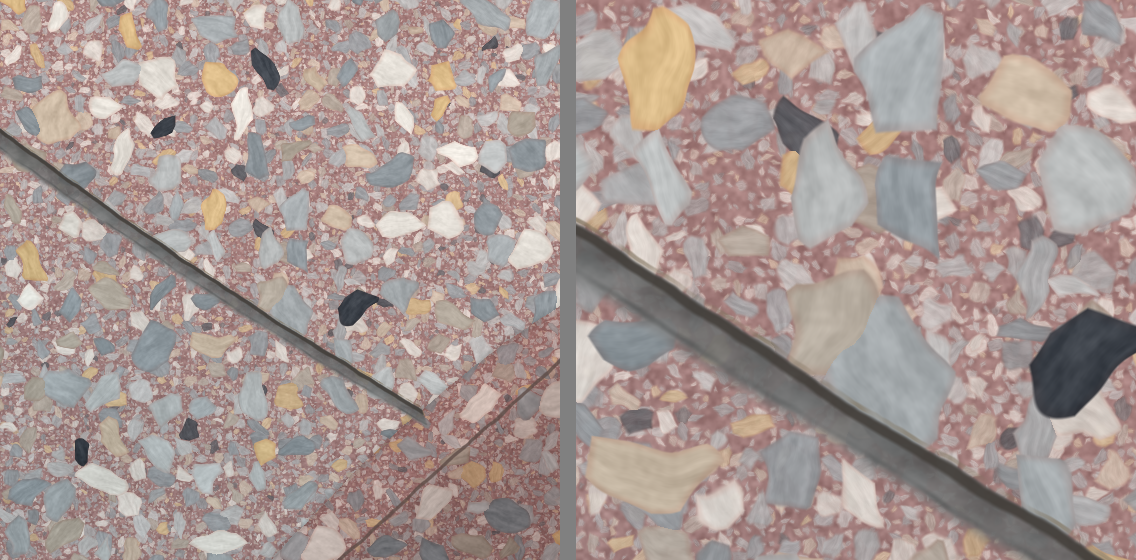
Left, the full canvas; right, a detail of the centre.
Reproduce this texture procedurally as a three.js fragment shader.

```glsl
varying vec2 vUv;

float hash(vec2 p) {
  vec3 q = fract(vec3(p.xyx) * 0.1031);
  q += dot(q, q.yzx + 33.33);
  return fract((q.x + q.y) * q.z);
}

float noise(vec2 p) {
  vec2 i = floor(p), f = fract(p);
  f = f * f * (3.0 - 2.0 * f);
  return mix(mix(hash(i), hash(i + vec2(1.0, 0.0)), f.x),
             mix(hash(i + vec2(0.0, 1.0)), hash(i + 1.0), f.x), f.y);
}

float fbm(vec2 p) {
  float sum = 0.0, gain = 0.5;
  for (int i = 0; i < 4; i++) {
    sum += gain * noise(p);
    p = mat2(1.6, 1.2, -1.2, 1.6) * p + 7.3;
    gain *= 0.5;
  }
  return sum / 0.9375;
}

mat2 rotation(float a) {
  return mat2(cos(a), sin(a), -sin(a), cos(a));
}

// Irregular polygon cut by six randomly shifted half planes
float chipDistance(vec2 q, float radius, vec2 seed) {
  float d = length(q) - radius * 1.15;
  for (int i = 0; i < 6; i++) {
    float k = float(i);
    float a = k * 1.0472 + 0.9 * (hash(seed + k * 3.1) - 0.5);
    float reach = radius * (0.62 + 0.58 * hash(seed + k * 5.7 + 40.0));
    d = max(d, dot(q, vec2(cos(a), sin(a))) - reach);
  }
  return d;
}

vec3 stoneColor(float pick) {
  vec3 c = vec3(0.55, 0.58, 0.60);
  c = mix(c, vec3(0.64, 0.66, 0.67), step(0.24, pick));
  c = mix(c, vec3(0.73, 0.74, 0.74), step(0.42, pick));
  c = mix(c, vec3(0.68, 0.64, 0.59), step(0.57, pick));
  c = mix(c, vec3(0.78, 0.71, 0.63), step(0.67, pick));
  c = mix(c, vec3(0.88, 0.86, 0.83), step(0.75, pick));
  c = mix(c, vec3(0.83, 0.71, 0.52), step(0.91, pick));
  return mix(c, vec3(0.25, 0.27, 0.30), step(0.97, pick));
}

// One size of chips; alpha is the coverage, fine chips tend to pale pink
vec4 chipLayer(vec2 uv, float scale, float fineness, float layer) {
  vec2 p = uv * scale + 0.14 * (vec2(noise(uv * scale * 3.0), noise(uv * scale * 3.0 + 31.0)) - 0.5);
  float nearest = 9.0;
  vec2 nearestSeed = vec2(0.0), local = vec2(0.0);
  for (int y = -1; y <= 1; y++) {
    for (int x = -1; x <= 1; x++) {
      vec2 cell = floor(p) + vec2(float(x), float(y));
      vec2 seed = cell + layer * 71.0 + 300.0;
      if (hash(seed + 11.0) > 0.78) continue;
      vec2 center = cell + 0.5 + 0.6 * (vec2(hash(seed), hash(seed + 19.0)) - 0.5);
      vec2 q = rotation(6.2832 * hash(seed + 27.0)) * (p - center);
      q.y *= 1.0 + 1.1 * hash(seed + 53.0);
      float d = chipDistance(q, mix(0.27, 0.54, hash(seed + 61.0)), seed);
      if (d < nearest) {
        nearest = d;
        nearestSeed = seed;
        local = q;
      }
    }
  }
  vec3 c = stoneColor(hash(nearestSeed + 83.0));
  c = mix(c, vec3(0.80, 0.70, 0.68), 0.65 * fineness);
  c += 0.07 * (hash(nearestSeed + 97.0) - 0.5);
  // Cloudy mineral grain, stretched along the chip
  c += 0.16 * (fbm(local * vec2(3.0, 8.0) + nearestSeed) - 0.5);
  c = mix(c, c * vec3(0.97, 0.91, 0.90), smoothstep(-0.09, 0.0, nearest));
  return vec4(c, smoothstep(0.0013, -0.0013, nearest / scale));
}

void main() {
  vec2 uv = vUv;
  float wobble = 0.006 * (fbm(uv * 28.0) - 0.5);

  // The lower right slab meets the main one along a slanted joint
  float t = uv.x - 0.755;
  float joint = (uv.y - 0.27 - 0.87 * t + 0.5 * t * t) * 0.75 + wobble;
  float slab = smoothstep(0.002, -0.002, joint);
  vec2 stoneUv = uv + step(joint, 0.0) * vec2(0.37, 0.53);

  // Red cement with fine mottling
  vec3 col = mix(vec3(0.56, 0.41, 0.405), vec3(0.70, 0.55, 0.54), fbm(uv * 130.0));
  col += 0.10 * (noise(uv * 330.0) - 0.5);

  // Chips from the finest to the largest
  float scale = 150.0;
  for (int i = 0; i < 5; i++) {
    float fineness = 1.0 - float(i) / 4.0;
    vec4 chip = chipLayer(stoneUv, scale, fineness, float(i));
    col = mix(col, chip.rgb, chip.a * (1.0 - 0.25 * fineness));
    scale /= 1.88;
  }
  col += 0.035 * (noise(uv * 240.0) - 0.5) + 0.05 * (fbm(uv * 5.0) - 0.5);

  // Broad light: brighter above, cooler at lower left, redder slab
  col *= mix(0.97, 1.04, smoothstep(0.1, 0.9, uv.y));
  col = mix(col, col * vec3(0.96, 0.99, 1.0), smoothstep(0.2, -0.3, uv.y + 0.7 * uv.x - 0.7));
  col = mix(col, col * vec3(0.95, 0.88, 0.87), slab);
  col *= 1.0 - 0.10 * smoothstep(0.012, 0.0, abs(joint));

  // Wide groove: slate bed with a dark ragged upper lip
  float groove = (uv.y - 0.77 + 0.74 * uv.x - 0.10 * uv.x * uv.x) * 0.83 + wobble;
  float inside = smoothstep(0.757, 0.751, uv.x + 0.5 * groove);
  float width = mix(0.034, 0.022, uv.x / 0.75);
  float bed = smoothstep(0.002, -0.001, groove) * smoothstep(-width - 0.005, -width + 0.006, groove);
  vec3 slate = mix(vec3(0.33, 0.34, 0.34), vec3(0.50, 0.50, 0.50), fbm(uv * vec2(50.0, 70.0)));
  slate *= mix(0.85, 1.1, smoothstep(0.0, -width, groove));
  col = mix(col, slate, 0.88 * bed * inside);
  float lip = smoothstep(0.0045, 0.0015, abs(groove + 0.003));
  col = mix(col, vec3(0.25, 0.23, 0.21), 0.8 * lip * inside);
  float crest = smoothstep(0.002, 0.0005, abs(groove - 0.0025)) * noise(uv * 90.0);
  col = mix(col, vec3(0.50, 0.45, 0.37), 0.8 * crest * inside);
  float foot = smoothstep(0.003, 0.0, abs(groove + width * 0.8)) * noise(uv * 60.0);
  col = mix(col, vec3(0.29, 0.30, 0.30), 0.55 * foot * inside);

  // Thin seam across the slab, with a soft shadow below it
  float seam = (uv.y - 0.355 - 0.9 * (uv.x - 1.0)) * 0.743 + wobble;
  col *= 1.0 - 0.10 * slab * smoothstep(0.003, -0.02, seam);
  col = mix(col, vec3(0.36, 0.29, 0.27), 0.8 * slab * smoothstep(0.0045, 0.0015, abs(seam)));

  gl_FragColor = vec4(clamp(col, 0.0, 1.0), 1.0);
}
```
